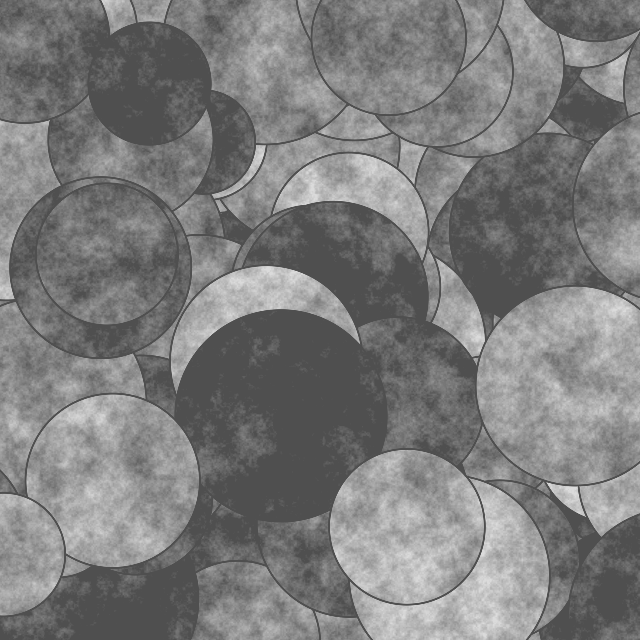
Reproduce this pattern procedurally as a Shadertoy shader.

```glsl
// Overlapping grey discs with thin dark outlines and a cloudy, grainy surface.
// Discs are searched from front to back; the first one hit sets the tone,
// fractal value noise mottles it, and dark values are cut off at the ink grey.

const float INK = 0.31;

float hash(vec2 p) {
    vec3 q = fract(p.xyx * vec3(0.1031, 0.1030, 0.0973));
    q += dot(q, q.yzx + 33.33);
    return fract((q.x + q.y) * q.z);
}

float valueNoise(vec2 p) {
    vec2 cell = floor(p), f = fract(p);
    f = f * f * (3.0 - 2.0 * f);
    float low = mix(hash(cell), hash(cell + vec2(1, 0)), f.x);
    float high = mix(hash(cell + vec2(0, 1)), hash(cell + vec2(1, 1)), f.x);
    return mix(low, high, f.y);
}

// Sum of octaves centred on zero; the slow falloff keeps a strong fine grain
float clouds(vec2 p) {
    float sum = 0.0, weight = 0.185;
    for (int i = 0; i < 6; i++) {
        sum += weight * (valueNoise(p) - 0.5);
        p = p * 2.0 + 17.3;
        weight *= 0.83;
    }
    return sum;
}

void mainImage(out vec4 fragColor, in vec2 fragCoord) {
    float pixel = 1.0 / min(iResolution.x, iResolution.y);
    vec2 p = fragCoord * pixel;
    vec2 canvas = iResolution.xy * pixel;

    float tone = 0.28, line = 0.0, id = 0.0;
    for (int i = 0; i < 180; i++) {
        id = float(i) + 1.0;
        vec2 spot = vec2(hash(vec2(id, 3.0)), hash(vec2(id, 11.0)));
        vec2 center = mix(vec2(-0.15), canvas + 0.15, spot);
        float radius = mix(0.075, 0.17, sqrt(hash(vec2(id, 29.0))));
        float dist = length(p - center) - radius;

        // Outline straddles the rim, hiding the jump in tone
        float edge = abs(dist) - 0.0015;
        line = max(line, 1.0 - smoothstep(-0.4 * pixel, 0.4 * pixel, edge));
        if (dist < 0.0) {
            tone = mix(0.28, 0.71, fract(id * 0.618 + 0.2));
            break;
        }
    }

    // Each disc samples its own stretch of the noise
    float grey = tone + clouds(p * 14.0 + id * vec2(7.31, 3.77));
    grey = clamp(grey, INK, 0.86);
    fragColor = vec4(vec3(mix(grey, INK, line)), 1.0);
}
```
